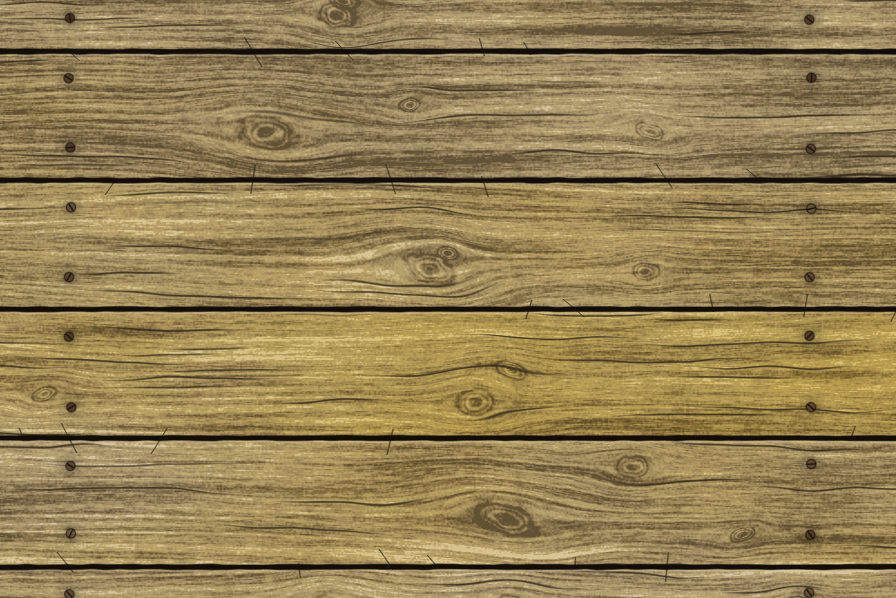
Reproduce this texture procedurally as a Shadertoy shader.

```glsl
// Weathered wooden deck boards with knots, cracks, screws and dark gaps.
#define PITCH 0.2155       // board height plus gap, canvas height = 1
#define FIRST_GAP 0.086    // centre of the top gap, from the top edge
#define GAP_HALF 0.0044
#define RING_FREQ 230.0
#define CRACK_LANES 70.0
#define CRACK_WIDTH 0.0013
#define SCREW_RADIUS 0.0085
#define CONTRAST 1.15

const vec3 GAP = vec3(0.07, 0.05, 0.035);
const vec3 DEEP = vec3(0.38, 0.32, 0.22);
const vec3 DARK = vec3(0.52, 0.44, 0.30);
const vec3 MID = vec3(0.63, 0.55, 0.40);
const vec3 LIGHT = vec3(0.71, 0.63, 0.44);
const vec3 PALE = vec3(0.84, 0.77, 0.63);
const vec3 RUST = vec3(0.25, 0.15, 0.09);

float hash(vec2 p) {
    vec3 q = fract(p.xyx * 0.1031);
    q += dot(q, q.yzx + 33.33);
    return fract((q.x + q.y) * q.z);
}

float noise(vec2 p) {
    vec2 i = floor(p), f = fract(p);
    f = f * f * (3.0 - 2.0 * f);
    return mix(mix(hash(i), hash(i + vec2(1, 0)), f.x),
               mix(hash(i + vec2(0, 1)), hash(i + vec2(1, 1)), f.x), f.y);
}

float fbm(vec2 p) {
    float sum = 0.0, amp = 0.5;
    for (int i = 0; i < 4; i++) {
        sum += amp * noise(p);
        p = p * 2.03 + 17.1;
        amp *= 0.5;
    }
    return sum / 0.9375;
}

vec3 woodRamp(float t) {
    vec3 c = mix(DEEP, DARK, smoothstep(0.05, 0.30, t));
    c = mix(c, MID, smoothstep(0.30, 0.50, t));
    c = mix(c, LIGHT, smoothstep(0.50, 0.72, t));
    return mix(c, PALE, smoothstep(0.76, 1.0, t));
}

// Thin splits along the grain, each with its own start and length
float cracks(float x, float grain, float seed, float px) {
    float lane = grain * CRACK_LANES + seed * 3.0;
    float i = floor(lane), cx = x * 2.2 + hash(vec2(i, 3.0)) * 9.0;
    vec2 cell = vec2(i, floor(cx));
    float reach = mix(0.15, 0.5, hash(cell + 5.0));
    float taper = 1.0 - smoothstep(reach * 0.4, reach, abs(fract(cx) - 0.5));
    float wobble = 0.5 * (noise(vec2(x * 14.0, i)) - 0.5);
    float dist = abs(fract(lane) - 0.5 - wobble) / CRACK_LANES;
    float chance = smoothstep(0.62, 0.85, hash(cell + 11.0));
    return chance * taper * (1.0 - smoothstep(0.0, CRACK_WIDTH * taper + px, dist));
}

// Bends the grain around knots; returns (grain, knot mask, tone change)
vec3 knots(vec2 b, float id, float grain) {
    float mask = 0.0, tone = 0.0;
    for (int k = 0; k < 3; k++) {
        vec2 key = vec2(id + 7.0, float(k) * 5.0 + 2.0);
        float h = hash(key), tilt = hash(key + 31.0) - 0.5;
        vec2 c = vec2(k == 0 ? mix(0.35, 0.85, h) : 1.5 * h,
                      PITCH * mix(0.2, 0.8, hash(key + 13.0)));
        float size = mix(0.014, 0.025, hash(key + 23.0)) * (k == 0 ? 1.0 : 0.65);
        vec2 d = (b - c) / size;
        d.x = 0.65 * d.x + d.y * tilt;
        float r = length(d) + 0.35 * (noise(b * 70.0) - 0.5);
        float inside = 1.0 - smoothstep(0.8, 1.3, r);
        grain -= (b.y - c.y) * 0.8 * exp(-0.12 * dot(d, d));
        mask = max(mask, inside);
        tone += inside * (0.16 * sin(r * 15.0) - 0.06)
              - 0.28 * exp(-25.0 * (r - 1.1) * (r - 1.1))
              - 0.5 * exp(-22.0 * r * r);
    }
    return vec3(grain, mask, tone);
}

// Two columns of screws, two per board, each in a stained hole
vec3 addScrews(vec3 col, vec2 b, float id, float px) {
    vec2 side = step(vec2(0.75, 0.48 * PITCH), b);
    vec2 key = side * 3.0 + vec2(id + 4.0, id + 8.0);
    vec2 s = b - mix(vec2(0.117, 0.21 * PITCH), vec2(1.355, 0.75 * PITCH), side);
    s += 0.005 * (vec2(hash(key), hash(key + 7.0)) - 0.5);
    float r = length(s), turn = 3.14 * hash(key + 19.0);
    float head = 1.0 - smoothstep(SCREW_RADIUS - px, SCREW_RADIUS + px, r);
    float slot = abs(dot(s, vec2(cos(turn), sin(turn))));
    vec3 metal = mix(RUST, DARK, 0.7 * hash(key + 3.0));
    metal = mix(GAP, metal, smoothstep(0.0, 0.0025, slot) * (1.0 - smoothstep(0.005, 0.009, r)));
    return mix(col * (1.0 - 0.25 * exp(-r * r * 4000.0)), metal, 0.9 * head);
}

void mainImage(out vec4 fragColor, in vec2 fragCoord) {
    float px = 1.0 / iResolution.y;
    vec2 p = fragCoord * px;
    float row = (1.0 - p.y - FIRST_GAP) / PITCH;
    float id = floor(row), v = fract(row), seed = (id + 3.0) * 17.3;
    vec2 b = vec2(p.x, v * PITCH);

    // Grain and weathering
    float grain = b.y + 0.035 * (noise(vec2(b.x * 1.6 + seed, b.y * 5.0)) - 0.5)
                + 0.006 * (noise(vec2(b.x * 7.0, b.y * 22.0 + seed)) - 0.5);
    vec3 knot = knots(b, id, grain);
    grain = knot.x;
    float blotch = fbm(vec2(b.x * 3.0, b.y * 10.0) + seed) - 0.5;
    float rings = noise(vec2(b.x * 1.3 + seed, grain * RING_FREQ + seed)) - 0.5;
    float streak = noise(vec2(b.x * 5.0, grain * 85.0 + seed)) - 0.5;
    float fiber = noise(vec2(b.x * 60.0, grain * 500.0 + seed)) - 0.5;
    float grit = noise(p * 330.0) - 0.5;
    float tone = (0.5 * rings + 0.3 * streak) * (1.0 - 0.75 * knot.y)
               + 0.35 * fiber + 0.55 * blotch + 0.25 * grit + knot.z;
    vec3 col = woodRamp(0.43 + 0.13 * smoothstep(0.0, 2.0, id) + CONTRAST * tone);

    // Yellowing, strongest on the middle board, patchy elsewhere
    float yellowing = exp(-(id - 2.0) * (id - 2.0)) * mix(0.4, 1.0, smoothstep(0.3, 0.9, p.x));
    yellowing += 1.2 * (fbm(p * vec2(2.0, 5.0) + 4.0) - 0.5);
    col *= mix(vec3(1.0), vec3(1.02, 0.98, 0.70), clamp(yellowing, 0.0, 1.0));
    col = mix(col, DEEP * 0.5, 0.85 * cracks(b.x, grain, seed, px));
    col = addScrews(col, b, id, px);

    // Gaps with rough edges, a sunlit rim below and a few loose fibers
    float edge = min(v, 1.0 - v) * PITCH + 0.0018 * (noise(vec2(p.x * 45.0, seed)) - 0.5);
    float rim = (1.0 - smoothstep(0.0, 0.003, abs(edge - GAP_HALF - 0.002))) * step(v, 0.5);
    col = mix(col, PALE, 0.45 * rim);
    float hx = p.x * 13.0, hc = floor(hx), hk = hash(vec2(hc, floor(row + 0.5) + 20.0));
    float lean = (hk - 0.85) * 8.0 * (v < 0.5 ? edge : -edge);
    float hair = 1.0 - smoothstep(0.0, 0.0008 + px, abs((fract(hx) - 0.5) / 13.0 - lean));
    hair *= step(0.75, hk) * step(edge, 0.03 * hash(vec2(hc, id + 5.0)));
    col = mix(col, DEEP * 0.5, 0.7 * hair);
    col = mix(GAP, col, smoothstep(GAP_HALF - px, GAP_HALF + px, edge));

    fragColor = vec4(col, 1.0);
}
```
